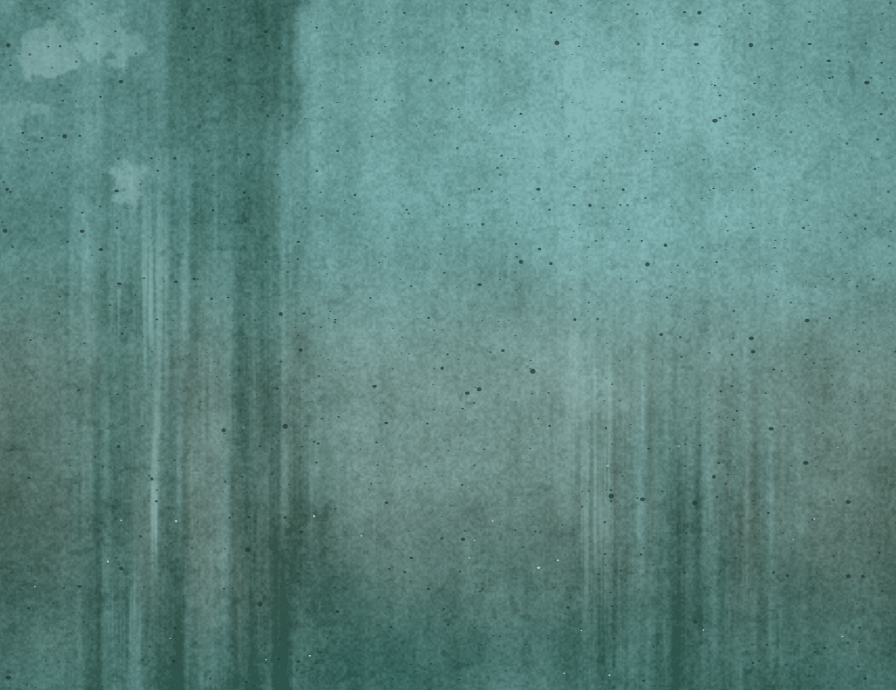
Give the GLSL for this texture, as a Shadertoy shader.

```glsl
#define DARK vec3(0.205, 0.345, 0.312)
#define LIGHT vec3(0.475, 0.655, 0.647)
#define GREY_SHIFT vec3(0.045, -0.012, -0.020)
#define PALE vec3(0.58, 0.73, 0.72)
#define PIT vec3(0.13, 0.22, 0.21)
#define BASE_TONE 0.57
#define STREAKS 1.25
#define MOTTLE 0.55
#define GRAIN 0.20

float hash(vec2 p) {
    vec3 q = fract(p.xyx * 0.1031);
    q += dot(q, q.yzx + 33.33);
    return fract((q.x + q.y) * q.z);
}

float noise(vec2 p) {
    vec2 i = floor(p), f = fract(p);
    f = f * f * (3.0 - 2.0 * f);
    return mix(mix(hash(i), hash(i + vec2(1, 0)), f.x),
               mix(hash(i + vec2(0, 1)), hash(i + vec2(1, 1)), f.x), f.y);
}

// Layered noise centred on zero
float fbm(vec2 p, int octaves) {
    float sum = 0.0, amp = 0.5;
    for (int i = 0; i < octaves; i++) {
        sum += amp * (noise(p) - 0.5);
        p = p * 2.03 + 17.7;
        amp *= 0.55;
    }
    return sum;
}

float blob(vec2 u, vec2 centre, vec2 size) {
    vec2 d = (u - centre) / size;
    return exp(-dot(d, d));
}

float band(float x, float a, float b, float soft) {
    return smoothstep(a - soft, a + soft, x) * (1.0 - smoothstep(b - soft, b + soft, x));
}

// Coverage of scattered round specks, one candidate per cell
float specks(vec2 p, float cells, float chance, float radius, float seed) {
    vec2 q = p * cells, id = floor(q) + seed;
    vec2 centre = 0.25 + 0.5 * vec2(hash(id + 3.1), hash(id + 7.7));
    float size = radius * mix(0.4, 1.0, pow(hash(id + 11.3), 3.0));
    vec2 d = (fract(q) - centre) / cells;
    d.y *= mix(1.0, 1.6, hash(id + 5.9));
    float aa = 0.8 / iResolution.y;
    return step(hash(id), chance) * (1.0 - smoothstep(size - aa, size + aa, length(d)));
}

void mainImage(out vec4 fragColor, in vec2 fragCoord) {
    vec2 u = fragCoord / iResolution.xy;
    vec2 p = fragCoord / iResolution.y;
    float cloud = fbm(p * 3.5 + 4.0, 6);
    float mottle = fbm(p * 16.0 + 31.0, 5);
    vec2 w = u + vec2(0.03 * mottle, 0.10 * cloud + 0.05 * mottle);

    // Broad light and dark areas
    float tone = BASE_TONE;
    tone += 0.36 * blob(w, vec2(0.62, 0.86), vec2(0.33, 0.36));
    tone += 0.20 * blob(w, vec2(0.43, 0.48), vec2(0.16, 0.28));
    tone += 0.17 * blob(w, vec2(0.86, 0.80), vec2(0.22, 0.30));
    tone += 0.16 * blob(w, vec2(0.66, 0.42), vec2(0.08, 0.25));
    tone -= 0.28 * (1.0 - smoothstep(0.0, 0.36, w.y));
    tone -= 0.16 * blob(w, vec2(0.97, 0.28), vec2(0.14, 0.35));
    tone -= 0.14 * blob(w, vec2(0.01, 0.30), vec2(0.10, 0.30));
    tone -= 0.24 * band(w.x, 0.185, 0.335, 0.022);
    tone -= 0.20 * blob(w, vec2(0.33, 0.20), vec2(0.035, 0.28));

    // Damp stain hanging from the top edge
    float stain = band(w.x, 0.19, 0.335, 0.012) * smoothstep(0.79, 0.89, w.y);
    tone -= stain * (0.18 + 0.16 * smoothstep(0.24, 0.32, w.x));

    // Vertical run marks, strongest in two columns
    float runs = fbm(p * vec2(24.0, 1.1) + 9.0, 3);
    float threads = fbm(p * vec2(85.0, 3.2) + 51.0, 3);
    float leftRuns = band(u.x, 0.08, 0.36, 0.04) * (1.0 - 0.65 * smoothstep(0.55, 0.85, w.y));
    float rightRuns = band(u.x, 0.62, 0.88, 0.06) * (1.0 - smoothstep(0.25, 0.65, w.y));
    float wet = 0.22 + 0.8 * max(leftRuns, rightRuns);
    tone += STREAKS * wet * (0.60 * runs + 0.55 * threads);
    tone -= 0.17 * rightRuns * smoothstep(-0.04, 0.12, runs + 0.4 * cloud);

    // Mottling and fine grain
    tone += MOTTLE * (0.8 * cloud + 0.55 * mottle);
    tone += GRAIN * (noise(p * 190.0) + noise(p * 330.0 + 8.0) - 1.0);
    tone -= 0.13 * smoothstep(0.14, 0.26, fbm(p * vec2(60.0, 75.0) + 2.0, 3));

    // Teal concrete, greyer through the middle height
    float grey = band(w.y, 0.12, 0.56, 0.14);
    grey *= 1.0 - 0.55 * max(leftRuns, rightRuns) * smoothstep(0.7, 0.3, 0.5 + runs);
    vec3 colour = mix(DARK, LIGHT, clamp(tone, -0.05, 1.18));
    colour += GREY_SHIFT * (grey * 1.15 - 0.32 + 0.5 * cloud);

    // Chalky flakes and pale drips
    float flakeArea = blob(u, vec2(0.05, 0.90), vec2(0.06, 0.08))
                    + blob(u, vec2(0.14, 0.78), vec2(0.035, 0.20))
                    + 0.7 * blob(u, vec2(0.40, 0.66), vec2(0.03, 0.025));
    float flakes = smoothstep(0.02, 0.10, mottle + 0.10 * (flakeArea - 0.8));
    float dripArea = band(w.x, 0.125, 0.18, 0.012) * band(w.y, 0.12, 0.66, 0.12)
                   + 0.6 * blob(u, vec2(0.665, 0.30), vec2(0.025, 0.24));
    float drips = smoothstep(-0.04, 0.16, threads + 0.5 * runs);
    colour = mix(colour, PALE, 0.50 * flakes * min(flakeArea, 1.0) + 0.50 * drips * dripArea);

    // Air holes and bright chips
    float pits = max(specks(p, 38.0, 0.13, 0.0040, 0.0), 0.7 * specks(p, 85.0, 0.12, 0.0021, 40.0));
    colour = mix(colour, PIT, 0.75 * pits);
    float chips = specks(p, 30.0, 0.06, 0.0026, 90.0) * (1.0 - smoothstep(0.2, 0.5, u.y));
    colour = mix(colour, vec3(0.78, 0.86, 0.83), 0.8 * chips);
    fragColor = vec4(clamp(colour, 0.0, 1.0), 1.0);
}
```
